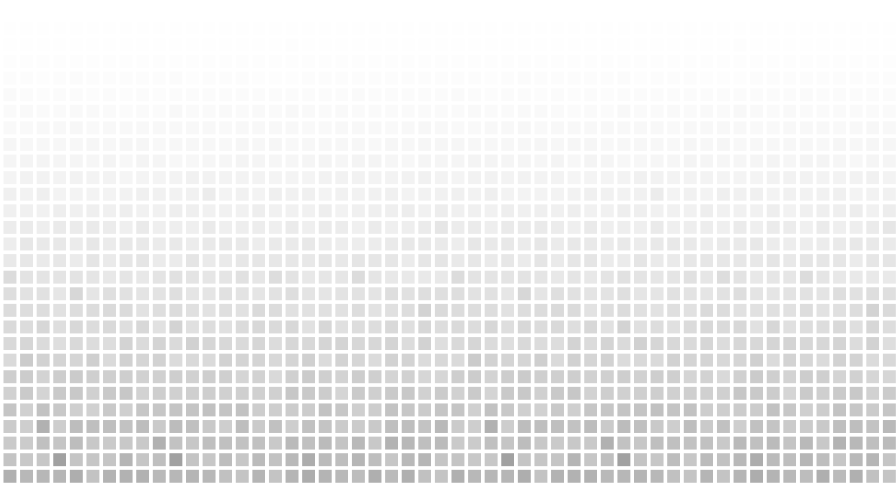
Write a Shadertoy shader that draws this background.

```glsl
#define COLUMNS 54.0
#define TILE_COLUMNS 27.0
#define FADE_ROWS 29.5
#define FADE_POWER 1.9
#define BASE_SHADE 0.275
#define SHADE_JITTER 0.32
#define ACCENT_CHANCE 0.06
#define ACCENT_GAIN 0.22
#define CELL_CENTER vec2(0.6, 0.465)
#define CELL_HALF 0.39

float hash(vec2 cell) {
    vec3 p = fract(cell.xyx * vec3(0.1031, 0.1030, 0.0973));
    p += dot(p, p.yzx + 33.33);
    return fract((p.x + p.y) * p.z);
}

// Antialiased coverage of one square within its grid cell
float squareMask(vec2 local, float pixel) {
    vec2 inside = (CELL_HALF - abs(local - CELL_CENTER)) / pixel + 0.5;
    inside = clamp(inside, 0.0, 1.0);
    return inside.x * inside.y;
}

// Darkness of a square: vertical fade, random variation, sparse accents
float cellShade(vec2 cell) {
    vec2 id = vec2(mod(cell.x, TILE_COLUMNS), cell.y);
    float fade = pow(clamp(1.0 - cell.y / FADE_ROWS, 0.0, 1.0), FADE_POWER);
    float variation = 1.0 + SHADE_JITTER * (hash(id + 7.0) - 0.5);
    variation += ACCENT_GAIN * step(1.0 - ACCENT_CHANCE, hash(id + 61.0));

    // A mirrored pair of the darkest squares in each tile, near the base
    float darkPair = step(abs(abs(id.x - 6.5) - 3.5), 0.25)
                   * step(abs(id.y - 1.0), 0.25);
    return mix(BASE_SHADE * fade * variation, 0.37, darkPair);
}

void mainImage(out vec4 fragColor, in vec2 fragCoord) {
    // Square grid measured in canvas widths
    float pixel = COLUMNS / iResolution.x;
    vec2 grid = fragCoord * pixel;
    float shade = cellShade(floor(grid)) * squareMask(fract(grid), pixel);
    fragColor = vec4(vec3(1.0 - shade), 1.0);
}
```
